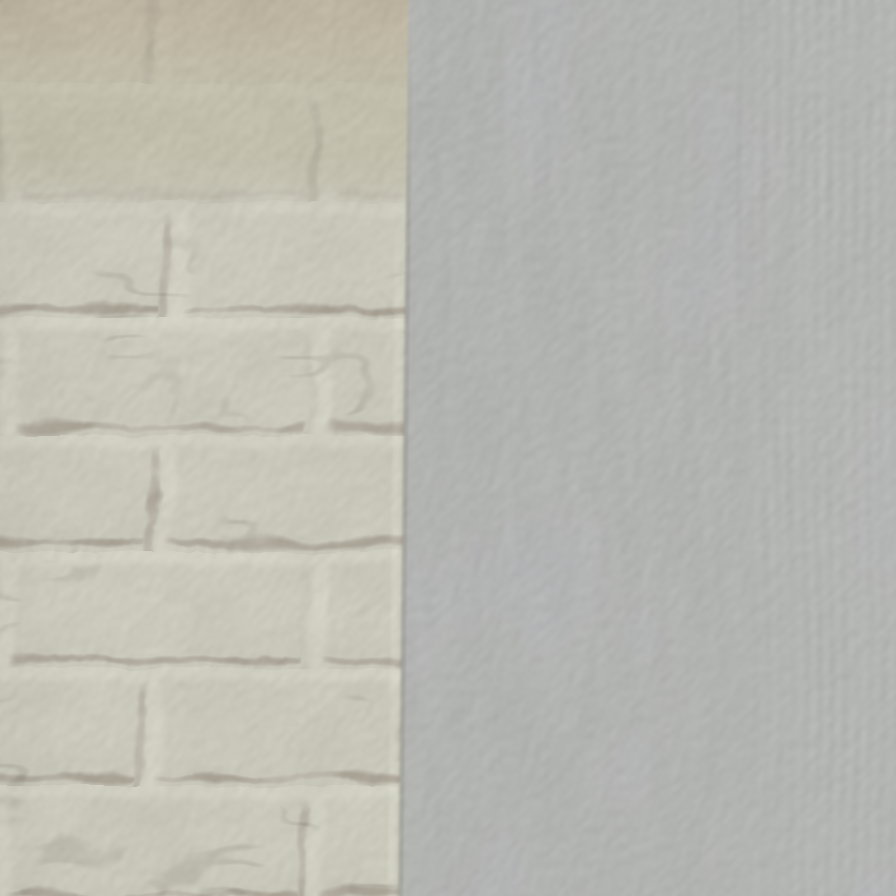
This texture is drawn by a three.js fragment shader. Its source:

```glsl
varying vec2 vUv;

float hash(vec2 p) {
  vec3 q = fract(p.xyx * 0.1031);
  q += dot(q, q.yzx + 33.33);
  return fract((q.x + q.y) * q.z);
}

float noise(vec2 p) {
  vec2 i = floor(p), f = fract(p);
  f = f * f * (3.0 - 2.0 * f);
  return mix(mix(hash(i), hash(i + vec2(1, 0)), f.x),
             mix(hash(i + vec2(0, 1)), hash(i + 1.0), f.x), f.y);
}

float fbm(vec2 p) {
  float sum = 0.0, amp = 0.5;
  for (int i = 0; i < 4; i++) {
    sum += amp * noise(p);
    p = p * 2.03 + 17.3;
    amp *= 0.5;
  }
  return sum;
}

// Soft line of half width w around zero
float line(float d, float w) {
  return 1.0 - smoothstep(w * 0.2, w * 1.5, abs(d));
}

vec3 brickWall(vec2 p) {
  float wobble = fbm(p * vec2(26.0, 20.0)) - 0.47;
  float course = (p.y - 0.0945) / 0.1305 + 1.0 + wobble * 0.1;
  float row = floor(course);
  float down = fract(course);
  float odd = mod(row, 2.0);
  float joint = mix(0.207 - 0.062 * p.y, 0.355 - 0.018 * p.y, odd);
  joint -= 0.034 * (1.0 - step(1.0, row));
  float across = mod(p.x - joint + wobble * 0.022 + 0.175, 0.35) - 0.175;

  // Painted faces, warmer and darker toward the top
  vec3 color = mix(vec3(0.735, 0.698, 0.622), vec3(0.755, 0.742, 0.672),
                   smoothstep(-0.02, 0.13, p.y));
  color = mix(color, vec3(0.784, 0.781, 0.729), smoothstep(0.17, 0.25, p.y));
  color += 0.045 * (fbm(p * vec2(17.0, 22.0)) - 0.47);
  color -= 0.014 * (1.0 - smoothstep(0.0, 0.08, p.x));

  // Raised pale mortar
  float clear = smoothstep(0.2, 0.26, p.y);
  float bed = line(down - 0.04, 0.075);
  float upright = line(across - 0.014, 0.011);
  color += 0.03 * max(bed, upright) * mix(0.35, 1.0, clear);

  // Broken shadows under each brick, swelling and thinning along the course
  float gap = smoothstep(-0.009, -0.001, across) * (1.0 - smoothstep(0.014, 0.032, across));
  float swell = noise(vec2(p.x * 17.0, row * 7.3 + 2.0));
  float thick = 0.022 + 0.06 * swell * swell;
  float rise = 0.035 * (noise(vec2(p.x * 31.0, row * 3.7)) - 0.5);
  float under = line(down - 0.93 + rise, thick) * (1.0 - gap);
  under *= mix(0.4, 1.0, smoothstep(0.1, 0.5, swell));
  under *= mix(0.65, 1.0, noise(p * vec2(38.0, 60.0)));

  // Shadows beside the joints
  float sideFade = smoothstep(0.08, 0.25, down) * mix(1.0, 0.15, odd * clear * step(row, 6.0));
  sideFade *= mix(0.35, 1.0, noise(p * vec2(5.0, 36.0)));
  float side = line(across + 0.002, 0.0055) * sideFade;
  float shade = max(under * mix(0.06, 1.0, clear), side * mix(0.45, 0.8, clear));
  color = mix(color, vec3(0.64, 0.612, 0.56), shade * 0.95);

  // Short chipped creases
  float crease = line(noise(vec2(p.x * 20.0 + p.y * 8.0, p.y * 44.0)) - 0.5, 0.09);
  crease *= smoothstep(0.66, 0.85, noise(p * vec2(15.0, 22.0) + 63.0)) * clear;
  return color - 0.055 * crease * (1.0 - bed);
}

vec3 woodPanel(vec2 p) {
  vec3 color = vec3(0.699, 0.705, 0.692);
  float cloud = fbm(p * vec2(10.0, 6.0) + 8.0) - 0.47;
  color += vec3(0.0, -0.004, 0.012) * smoothstep(-0.02, 0.2, cloud);
  color += 0.012 * cloud + 0.007 * smoothstep(0.8, 0.9, p.x);

  // Vertical grain, strongest in the ribbed right band
  float bend = 0.014 * noise(vec2(p.x * 3.0, p.y * 4.0));
  float ribs = cos(6.2832 * (p.x + bend) / 0.0145);
  float ribArea = smoothstep(0.81, 0.88, p.x) * mix(0.15, 1.0, noise(p * vec2(24.0, 14.0)));
  float fine = noise(vec2((p.x + bend) * 95.0, p.y * 15.0)) - 0.5;
  color += 0.012 * ribs * ribArea;
  color += 0.022 * fine * mix(0.3, 1.0, noise(p * vec2(9.0, 5.0) + 30.0));
  color -= 0.012 * line(p.x - 0.835 + bend, 0.004) * smoothstep(0.7, 0.1, p.y);
  return color;
}

void main() {
  vec2 p = vec2(vUv.x, 1.0 - vUv.y);
  float edge = p.x - (0.456 - 0.011 * p.y);
  vec3 wall = brickWall(p) + 0.03 * line(edge + 0.008, 0.005) * smoothstep(0.2, 0.4, p.y);
  vec3 color = mix(wall, woodPanel(p), smoothstep(-0.003, 0.003, edge));
  color -= vec3(0.05, 0.054, 0.062) * line(edge - 0.002, 0.0035) * smoothstep(0.0, 0.3, p.y);

  // Embossed surface texture lit from the upper left
  vec2 skin = vec2(p.x + 0.25 * p.y, p.y) * vec2(125.0, 105.0);
  float relief = noise(skin) - noise(skin + 0.45);
  color += 0.024 * relief + 0.01 * (noise(p * 190.0) - 0.5);
  gl_FragColor = vec4(color, 1.0);
}
```
